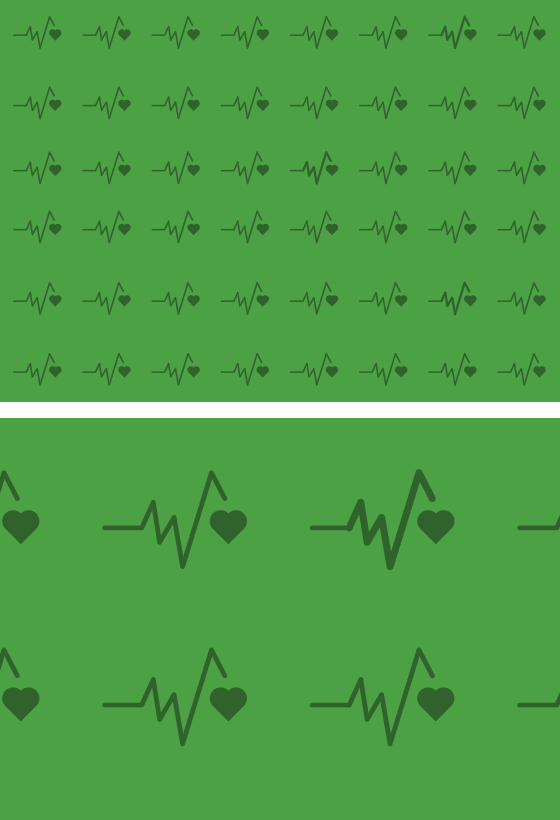
Top, the full canvas; bottom, a detail of the centre.
Write a Shadertoy shader that draws this pattern.

```glsl
// Rows of dark green heartbeat traces, each ending in a small heart, on flat green.

float segmentDist(vec2 p, vec2 a, vec2 b) {
    vec2 ap = p - a, ab = b - a;
    return length(ap - ab * clamp(dot(ap, ab) / dot(ab, ab), 0.0, 1.0));
}

// Heart with its tip at the origin, about 1.2 wide and 1.1 high
float heartDist(vec2 p) {
    p.x = abs(p.x);
    if (p.x + p.y > 1.0) return length(p - vec2(0.25, 0.75)) - 0.35355;
    vec2 toNotch = p - vec2(0.0, 1.0);
    vec2 toEdge = p - 0.5 * max(p.x + p.y, 0.0);
    return sqrt(min(dot(toNotch, toNotch), dot(toEdge, toEdge))) * sign(p.x - p.y);
}

// Flat lead-in, then the zigzag; only the zigzag takes the extra weight
float pulseDist(vec2 p, float extraWeight) {
    vec2 knots[8] = vec2[8](
        vec2(0.0, 0.0), vec2(17.0, 0.0), vec2(22.3, 11.7), vec2(25.2, -6.6),
        vec2(31.8, 4.8), vec2(35.7, -17.7), vec2(48.9, 25.2), vec2(55.0, 13.4));
    float d = segmentDist(p, knots[0], knots[1]) - 1.05;
    for (int i = 1; i < 7; i++)
        d = min(d, segmentDist(p, knots[i], knots[i + 1]) - 1.1 - extraWeight);
    return d;
}

void mainImage(out vec4 fragColor, in vec2 fragCoord) {
    // The canvas is 768 units wide, with y measured down from the top
    float unit = 768.0 / iResolution.x;
    vec2 p = vec2(fragCoord.x, iResolution.y - fragCoord.y) * unit;

    // Eight even columns
    float pitch = 94.86;
    float col = floor(p.x / pitch);

    // Six unevenly spaced rows: pick the nearest baseline
    float baselines[6] = float[6](48.2, 144.8, 234.0, 315.0, 413.0, 510.3);
    int row = 0;
    for (int i = 1; i < 6; i++)
        if (abs(p.y - baselines[i]) < abs(p.y - baselines[row])) row = i;
    vec2 local = vec2(p.x - col * pitch - 19.2, baselines[row] - p.y);

    // A few traces on alternate rows are drawn heavier
    float r = float(row);
    float heavyCol = 6.0 - r * (4.0 - r) * 0.5;
    float extraWeight = abs(col - heavyCol) < 0.25 ? 0.5 : 0.0;

    float heart = heartDist((local - vec2(56.6, -7.5)) / 14.1) * 14.1;
    float d = min(pulseDist(local, extraWeight), heart);

    float ink = clamp(0.5 - d / unit, 0.0, 1.0);
    vec3 color = mix(vec3(0.30, 0.63, 0.27), vec3(0.19, 0.39, 0.17), ink);
    fragColor = vec4(color, 1.0);
}
```
